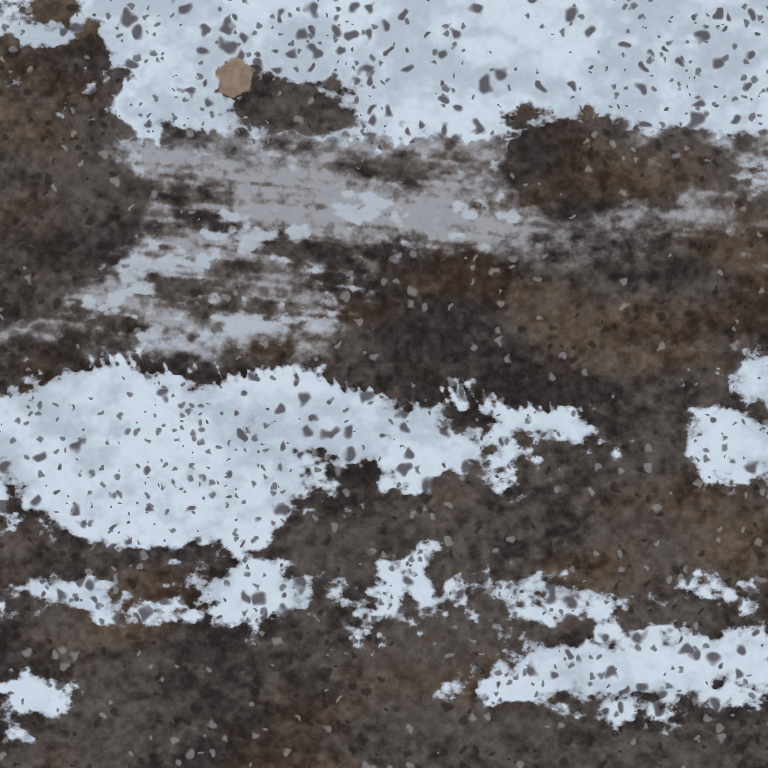
Write a WebGL 2 fragment shader that draws this texture.

```glsl
#version 300 es
precision highp float;
// Patches of thawing snow and grey slush streaked across dark, gritty soil.
uniform vec2 u_resolution;
out vec4 fragColor;

float hash(vec2 p) {
  vec3 h = fract(vec3(p.xyx) * 0.1031);
  h += dot(h, h.yzx + 33.33);
  return fract((h.x + h.y) * h.z);
}

float noise(vec2 p) {
  vec2 i = floor(p), f = fract(p);
  f = f * f * (3.0 - 2.0 * f);
  return mix(mix(hash(i), hash(i + vec2(1, 0)), f.x),
             mix(hash(i + vec2(0, 1)), hash(i + vec2(1, 1)), f.x), f.y);
}

float fbm(vec2 p) {
  float sum = 0.0, amp = 0.516;
  for (int i = 0; i < 5; i++) {
    sum += amp * noise(p);
    p = mat2(0.96, 0.28, -0.28, 0.96) * p * 2.03 + 17.3;
    amp *= 0.5;
  }
  return sum;
}

// Approximate signed distance to an ellipse, positive inside.
float ellipse(vec2 p, vec2 centre, vec2 radius) {
  return (1.0 - length((p - centre) / radius)) * min(radius.x, radius.y);
}

// Clustered, irregular grains; count is the number of cells across.
float specks(vec2 p, float count, float density) {
  vec2 g = p * count + 0.5 * vec2(noise(p * count * 2.0), noise(p * count * 2.0 + 40.0));
  float mask = 0.0;
  for (int y = -1; y <= 1; y++)
    for (int x = -1; x <= 1; x++) {
      vec2 cell = floor(g) + vec2(x, y);
      vec2 centre = cell + 0.2 + 0.6 * vec2(hash(cell + 3.1), hash(cell + 8.7));
      float radius = 0.16 + 0.34 * hash(cell + 21.3);
      float present = step(hash(cell + 55.0), density * 2.0 * noise(cell * 0.2));
      mask = max(mask, present * (1.0 - smoothstep(radius * 0.4, radius, length(g - centre))));
    }
  return mask;
}

// Lying snow as centre and radius, sheared to follow the wheel tracks.
const vec4 drifts[11] = vec4[11](
  vec4(0.18, 0.43, 0.25, 0.12), vec4(0.45, 0.49, 0.22, 0.066), vec4(0.70, 0.52, 0.13, 0.022),
  vec4(1.02, 0.52, 0.14, 0.05), vec4(1.01, 0.60, 0.07, 0.05), vec4(0.33, 0.265, 0.15, 0.036),
  vec4(0.10, 0.235, 0.08, 0.03), vec4(0.78, 0.20, 0.18, 0.042), vec4(0.95, 0.24, 0.13, 0.036),
  vec4(0.73, 0.305, 0.06, 0.026), vec4(0.05, 0.09, 0.024, 0.028));

// Thawed hollows in the upper snow and slush.
const vec4 hollows[4] = vec4[4](
  vec4(0.02, 0.74, 0.15, 0.15), vec4(0.07, 0.93, 0.065, 0.045),
  vec4(0.37, 0.865, 0.085, 0.045), vec4(0.76, 0.775, 0.095, 0.08));

void main() {
  vec2 p = gl_FragCoord.xy / u_resolution.y;
  vec2 track = vec2(p.x, p.y + 0.1 * p.x);
  float rough = fbm(p * vec2(15.0, 20.0)) - 0.5;
  float fine = fbm(p * vec2(60.0, 75.0) + 9.0) - 0.5;
  float grain = fbm(p * 130.0 + 31.0) - 0.5;
  float ragged = 0.10 * rough + 0.055 * fine;

  // Snow cover: upper sheet, drifts and a row of small lumps
  float comb = (noise(p * vec2(140.0, 14.0)) - 0.5) * 0.025;
  float snow = p.y - 0.818 + comb * (1.0 - smoothstep(0.0, 0.05, abs(p.y - 0.815)));
  for (int i = 0; i < 11; i++)
    snow = max(snow, ellipse(track, drifts[i].xy, drifts[i].zw));
  for (int i = 0; i < 12; i++) {
    vec2 id = vec2(i, 4.0);
    vec2 centre = vec2(0.40 + 0.05 * float(i), 0.19 + 0.05 * hash(id));
    snow = max(snow, ellipse(p, centre, vec2(0.008) + 0.012 * vec2(hash(id + 7.0), hash(id + 13.0))));
  }
  float hollow = -1.0;
  for (int i = 0; i < 4; i++)
    hollow = max(hollow, ellipse(p, hollows[i].xy, hollows[i].zw));
  hollow += 0.14 * rough + 0.05 * fine;
  snow = min(snow + ragged, -hollow);

  // Slanted tread ticks along the upper rim of the long drift
  float rim = 1.0 - smoothstep(0.004, 0.024, abs(track.y - 0.545));
  rim *= smoothstep(0.04, 0.1, p.x) * (1.0 - smoothstep(0.7, 0.82, p.x));
  snow -= 0.014 * rim * (0.5 + 0.5 * sin((p.x + 0.4 * p.y) * 470.0 + 5.0 * rough));

  // Soil with brown stains, grit and pale crumbs
  float damp = smoothstep(0.3, 0.7, fbm(p * vec2(7.0, 10.0) + 4.0) + 0.5 * fine);
  vec3 color = mix(vec3(0.21, 0.19, 0.19), vec3(0.315, 0.29, 0.28), damp);
  color += vec3(0.03, 0.01, -0.02) * smoothstep(0.5, 0.7, fbm(p * vec2(5.0, 9.0) + 60.0));
  color += 0.16 * grain + 0.08 * fine;
  color = mix(color, vec3(0.14, 0.13, 0.13), 0.6 * specks(p + 2.0, 55.0, 0.25));
  color = mix(color, vec3(0.55, 0.55, 0.56), 0.7 * specks(p + 5.0, 62.0, 0.13));

  // Slush smeared along the tracks
  float floorLine = mix(0.53, 0.66, smoothstep(0.4, 0.56, p.x));
  float band = smoothstep(-0.01, 0.05, min(p.y - floorLine, 0.85 - p.y) + ragged);
  float smear = fbm(track * vec2(8.0, 17.0) + 12.0) + 0.35 * fine;
  float streak = noise(track * vec2(14.0, 170.0)) - 0.5;
  float wet = band * smoothstep(0.34, 0.52, smear + 0.12 * streak);
  wet *= 1.0 - smoothstep(-0.018, 0.012, hollow);
  vec3 slush = mix(vec3(0.40, 0.375, 0.37), vec3(0.63, 0.64, 0.67),
                   smoothstep(0.38, 0.72, smear + 0.25 * streak + 0.4 * grain));
  color = mix(color, slush, 0.92 * wet);
  float crust = band * wet * smoothstep(0.54, 0.63, fbm(track * vec2(9.0, 18.0) + 77.0) + 0.4 * fine);
  color = mix(color, vec3(0.70, 0.74, 0.79), 0.85 * crust);

  // Snow surface, thin at the edges and pricked by dirt
  vec3 white = mix(vec3(0.69, 0.74, 0.79), vec3(0.79, 0.84, 0.89), smoothstep(0.3, 0.7, 0.5 + rough + 0.5 * fine));
  white = mix(vec3(0.56, 0.58, 0.62), white, smoothstep(0.0, 0.013, snow)) + 0.05 * grain;
  float dirt = max(specks(p, 42.0, 0.3), 0.8 * specks(p + 9.0, 85.0, 0.24));
  white = mix(white, vec3(0.30, 0.29, 0.31), 0.85 * dirt);
  color = mix(color, white, smoothstep(-0.004, 0.005, snow));

  // Tan pebble
  float pebble = ellipse(p, vec2(0.305, 0.898), vec2(0.022, 0.025)) + 0.02 * fine;
  color = mix(color, vec3(0.53, 0.47, 0.42) + 0.15 * grain, smoothstep(-0.002, 0.003, pebble));

  fragColor = vec4(clamp(color, 0.0, 1.0), 1.0);
}
```
